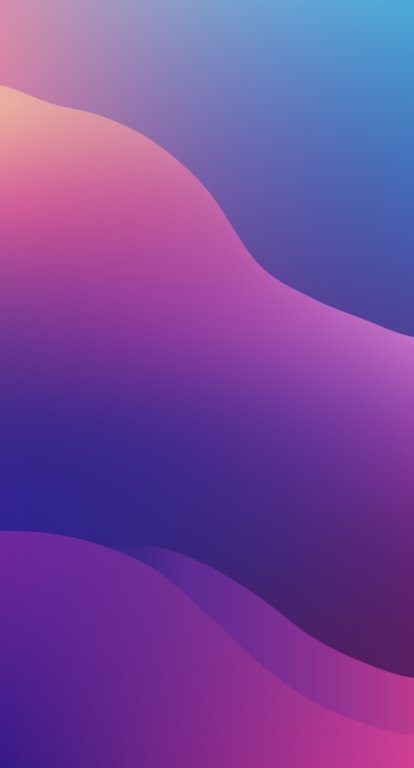
Reproduce this background procedurally as a Shadertoy shader.

```glsl
// Layered flowing waves over a pink-to-blue sky.
// Each crest is a Catmull-Rom curve over evenly spaced heights; each layer is
// filled with a smooth colour field and composited from back to front.

// Crest heights, left to right, as fractions of the canvas height
const int SPANS = 8;
const float BODY_CREST[9] = float[9](0.889, 0.865, 0.848, 0.814, 0.753, 0.656, 0.613, 0.585, 0.561);
const float BAND_CREST[9] = float[9](0.250, 0.270, 0.286, 0.288, 0.264, 0.223, 0.172, 0.138, 0.117);
const float FRONT_CREST[9] = float[9](0.309, 0.305, 0.289, 0.258, 0.200, 0.137, 0.088, 0.059, 0.042);

// Body colours from top to bottom along the left, centre and right
const int BODY_STEPS = 5;
const float BODY_TOP = 0.870;
const float BODY_STEP = 0.143;
const vec3 BODY_LEFT[6] = vec3[6](
    vec3(0.92, 0.69, 0.62), vec3(0.81, 0.37, 0.60), vec3(0.48, 0.23, 0.58),
    vec3(0.24, 0.16, 0.55), vec3(0.19, 0.13, 0.58), vec3(0.19, 0.13, 0.58));
const vec3 BODY_CENTRE[6] = vec3[6](
    vec3(0.83, 0.56, 0.67), vec3(0.75, 0.37, 0.64), vec3(0.60, 0.26, 0.64),
    vec3(0.32, 0.18, 0.57), vec3(0.23, 0.15, 0.50), vec3(0.24, 0.13, 0.43));
const vec3 BODY_RIGHT[6] = vec3[6](
    vec3(0.80, 0.60, 0.82), vec3(0.80, 0.54, 0.82), vec3(0.77, 0.45, 0.79),
    vec3(0.56, 0.25, 0.65), vec3(0.40, 0.15, 0.49), vec3(0.35, 0.12, 0.39));

const float SKY_DEPTH = 0.43;
const vec3 RIM_COLOR = vec3(0.84, 0.62, 0.80);
const float RIM_WIDTH = 0.025;
const float RIM_STRENGTH = 0.10;

vec4 catmullRom(float t) {
    float t2 = t * t, t3 = t2 * t;
    return 0.5 * vec4(-t + 2.0 * t2 - t3, 2.0 - 5.0 * t2 + 3.0 * t3,
                      t + 4.0 * t2 - 3.0 * t3, t3 - t2);
}

float crest(float heights[9], float x) {
    float s = clamp(x, 0.0, 1.0) * float(SPANS);
    int i = min(int(s), SPANS - 1);
    vec4 w = catmullRom(s - float(i));
    return w.x * heights[max(i - 1, 0)] + w.y * heights[i]
         + w.z * heights[i + 1] + w.w * heights[min(i + 2, SPANS)];
}

vec3 ramp(vec3 stops[6], float t) {
    float s = clamp(t, 0.0, float(BODY_STEPS));
    int i = min(int(s), BODY_STEPS - 1);
    vec4 w = catmullRom(s - float(i));
    return w.x * stops[max(i - 1, 0)] + w.y * stops[i]
         + w.z * stops[i + 1] + w.w * stops[min(i + 2, BODY_STEPS)];
}

// Quadratic through three colours at t = 0, 0.5 and 1
vec3 blend3(vec3 a, vec3 b, vec3 c, float t) {
    return a * 2.0 * (t - 0.5) * (t - 1.0) + b * 4.0 * t * (1.0 - t) + c * 2.0 * t * (t - 0.5);
}

vec3 skyColor(vec2 uv) {
    float depth = min((1.0 - uv.y) / SKY_DEPTH, 1.0);
    vec3 top = blend3(vec3(0.84, 0.56, 0.68), vec3(0.50, 0.62, 0.80), vec3(0.30, 0.67, 0.85), uv.x);
    vec3 middle = blend3(vec3(0.80, 0.45, 0.62), vec3(0.46, 0.39, 0.67), vec3(0.27, 0.44, 0.73), uv.x);
    vec3 bottom = blend3(vec3(0.60, 0.30, 0.60), vec3(0.38, 0.24, 0.57), vec3(0.30, 0.26, 0.60), uv.x);
    return blend3(top, middle, bottom, depth);
}

vec3 bodyColor(vec2 uv) {
    float t = (BODY_TOP - uv.y) / BODY_STEP;
    return blend3(ramp(BODY_LEFT, t), ramp(BODY_CENTRE, t), ramp(BODY_RIGHT, t), uv.x);
}

vec3 bandColor(vec2 uv) {
    return blend3(vec3(0.26, 0.20, 0.58), vec3(0.39, 0.17, 0.58), vec3(0.74, 0.23, 0.56), uv.x);
}

vec3 frontColor(vec2 uv) {
    vec3 upper = blend3(vec3(0.45, 0.15, 0.63), vec3(0.47, 0.20, 0.60), vec3(0.76, 0.27, 0.62), uv.x);
    vec3 lower = blend3(vec3(0.20, 0.10, 0.52), vec3(0.52, 0.16, 0.54), vec3(0.82, 0.24, 0.58), uv.x);
    return mix(lower, upper, clamp(uv.y / 0.31, 0.0, 1.0));
}

// Antialiased coverage; depth is positive below the crest
float cover(float depth) {
    return clamp(depth / fwidth(depth) + 0.5, 0.0, 1.0);
}

void mainImage(out vec4 fragColor, in vec2 fragCoord) {
    vec2 uv = fragCoord / iResolution.xy;
    float bodyDepth = crest(BODY_CREST, uv.x) - uv.y;
    float bandDepth = crest(BAND_CREST, uv.x) - uv.y;
    float frontDepth = crest(FRONT_CREST, uv.x) - uv.y;

    // Sky, then the large wave with a soft light rim
    vec3 body = bodyColor(uv);
    float rim = RIM_STRENGTH * exp(-max(bodyDepth, 0.0) / RIM_WIDTH);
    body = mix(body, RIM_COLOR, rim);
    vec3 color = mix(skyColor(uv), body, cover(bodyDepth));

    // Translucent band fading in from the left, then the front wave
    float bandOpacity = mix(0.35, 1.0, smoothstep(0.32, 0.46, uv.x));
    color = mix(color, bandColor(uv), cover(bandDepth) * bandOpacity);
    color = mix(color, frontColor(uv), cover(frontDepth));

    fragColor = vec4(clamp(color, 0.0, 1.0), 1.0);
}
```
